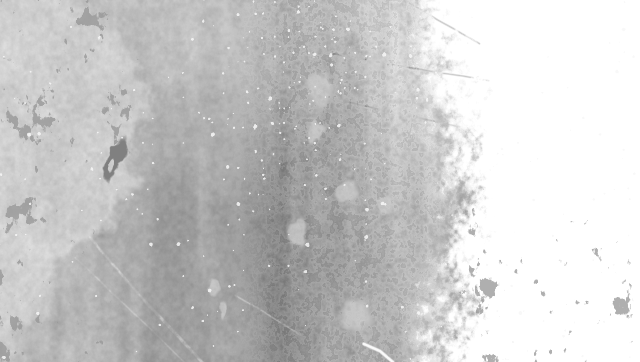
This texture is drawn by a Shadertoy shader. Its source:

```glsl
// Weathered grey plaster that wears away to bare white on the right.
// Broad tone fields set the layout; value noise adds grain, streaks and flecks,
// and soft ellipses and line segments place the chips, stains and scratches.

const float PALE_TONE = 0.80;      // upper left coat
const float LOW_TONE = 0.62;       // middle, towards the bottom
const float HIGH_TONE = 0.735;     // middle, towards the top
const float STAIN_TONE = 0.50;
const float FADE_WIDTH = 0.10;     // softness of the worn white border
const float GRAIN_AMOUNT = 0.13;
const float STREAK_AMOUNT = 0.08;
const float SPECK_CELLS = 42.0;    // specks per canvas height

// Centre and radii, in canvas heights
const vec4 CHIPS[9] = vec4[9](
    vec4(0.882, 0.760, 0.036, 0.050), vec4(0.823, 0.355, 0.030, 0.042),
    vec4(0.980, 0.130, 0.042, 0.046), vec4(1.030, 0.827, 0.020, 0.028),
    vec4(0.956, 0.470, 0.028, 0.026), vec4(0.587, 0.205, 0.020, 0.028),
    vec4(0.612, 0.140, 0.012, 0.026), vec4(0.870, 0.635, 0.028, 0.030),
    vec4(1.065, 0.430, 0.026, 0.022));

const vec4 STAINS[9] = vec4[9](
    vec4(0.330, 0.700, 0.040, 0.100), vec4(0.090, 0.670, 0.110, 0.075),
    vec4(0.050, 0.440, 0.050, 0.075), vec4(0.250, 0.930, 0.060, 0.050),
    vec4(0.020, 0.120, 0.050, 0.120), vec4(1.366, 0.198, 0.032, 0.028),
    vec4(1.355, 0.010, 0.045, 0.030), vec4(1.715, 0.160, 0.032, 0.055),
    vec4(1.310, 0.320, 0.040, 0.160));

float hash(vec2 p) {
    vec3 q = fract(vec3(p.xyx) * 0.1031);
    q += dot(q, q.yzx + 33.33);
    return fract((q.x + q.y) * q.z);
}

float noise(vec2 p) {
    vec2 i = floor(p), f = fract(p);
    f = f * f * (3.0 - 2.0 * f);
    return mix(mix(hash(i), hash(i + vec2(1, 0)), f.x),
               mix(hash(i + vec2(0, 1)), hash(i + vec2(1, 1)), f.x), f.y);
}

float fbm(vec2 p) {
    float sum = 0.0, amp = 0.533;
    for (int k = 0; k < 4; k++) {
        sum += amp * noise(p);
        p = mat2(1.6, 1.2, -1.2, 1.6) * p + 17.3;
        amp *= 0.5;
    }
    return sum;
}

float glow(vec2 p, vec2 centre, vec2 radii) {
    vec2 q = (p - centre) / radii;
    return exp(-dot(q, q));
}

float scratch(vec2 p, vec2 a, vec2 b, float width) {
    vec2 d = b - a;
    float t = clamp(dot(p - a, d) / dot(d, d), 0.0, 1.0);
    float aa = 1.0 / iResolution.y;
    return 1.0 - smoothstep(width - aa, width + aa, length(p - a - d * t));
}

// Small bright chips, one candidate per grid cell
float specks(vec2 p, float cells, float chance) {
    vec2 id = floor(p * cells), f = fract(p * cells);
    vec2 centre = 0.3 + 0.4 * vec2(hash(id + 3.1), hash(id + 8.7));
    float radius = mix(0.08, 0.24, hash(id + 5.9));
    float aa = cells / iResolution.y;
    float dist = length(f - centre) + 0.12 * (noise(p * cells * 5.0) - 0.5);
    return step(hash(id), chance) * (1.0 - smoothstep(radius - aa * 0.5, radius + aa * 0.5, dist));
}

void mainImage(out vec4 fragColor, in vec2 fragCoord) {
    vec2 p = fragCoord / iResolution.y;
    float broad = fbm(p * 7.0) - 0.5;
    float medium = fbm(p * 28.0 + 40.0) - 0.5;
    float fine = fbm(p * vec2(85.0, 75.0) + 90.0) - 0.5;
    vec2 warped = p + 0.035 * vec2(medium, fbm(p * 28.0 + 71.0) - 0.5);

    // Broad tones: middle, lower left, pale upper left, lighter right
    float tone = mix(LOW_TONE, HIGH_TONE, smoothstep(0.25, 1.0, p.y));
    tone += 0.09 * (1.0 - smoothstep(0.08, 0.48, p.x - 0.25 * (0.3 - p.y)));
    float paleEdge = 0.38 - 1.2 * max(p.y - 0.86, 0.0) - 0.75 * max(0.5 - p.y, 0.0);
    float pale = 1.0 - smoothstep(-0.025, 0.025, p.x - paleEdge + 0.16 * broad + 0.08 * medium);
    tone = mix(tone, PALE_TONE, pale);
    tone += 0.13 * smoothstep(0.78, 1.2, p.x);

    // Vertical streaks and rough grain, strongest around the centre
    float rough = smoothstep(0.6, 0.8, p.x);
    float streak = noise(vec2(p.x * 32.0, p.y * 2.5)) - 0.5;
    tone += STREAK_AMOUNT * streak * (1.0 - 0.7 * pale) + 0.08 * broad;
    float columns = glow(p, vec2(0.78, 0.48), vec2(0.045, 0.42))
                  + 0.8 * glow(p, vec2(0.92, 0.55), vec2(0.05, 0.36));
    tone -= columns * (0.045 + 0.22 * max(medium, 0.0));
    tone += GRAIN_AMOUNT * (fine + 0.5 * medium) * (0.75 + rough);
    tone -= 0.12 * rough * smoothstep(0.04, 0.2, fine + 0.5 * medium);

    // Pale chips with ragged rims
    float chip = 0.0;
    for (int k = 0; k < 9; k++) {
        float r = length((warped - CHIPS[k].xy) / CHIPS[k].zw);
        chip = max(chip, 1.0 - smoothstep(0.65, 1.15, r + 0.5 * fine));
    }
    tone = mix(tone, 0.80 + 0.08 * fine, 0.75 * chip);

    // Worn white border
    float border = 1.30 - 0.35 * (p.y - 0.42) * (p.y - 0.42);
    float wear = p.x - border + 0.12 * broad + 0.16 * medium + 0.16 * fine;
    tone = mix(tone, 1.0, smoothstep(-FADE_WIDTH, 0.4 * FADE_WIDTH, wear));

    // Clustered dark flecks and the large stain with its light core
    float density = 0.30 * (1.0 - smoothstep(0.25, 0.4, p.x));
    density += 0.32 * smoothstep(1.25, 1.35, p.x) * (1.0 - smoothstep(0.3, 0.55, p.y));
    for (int k = 0; k < 9; k++) density += 0.75 * glow(p, STAINS[k].xy, STAINS[k].zw);
    float flecks = smoothstep(0.0, 0.09, fbm(p * vec2(50.0, 36.0) + 11.0) - 0.88 + 0.4 * min(density, 1.0));
    tone = mix(tone, STAIN_TONE + 0.08, 0.75 * flecks);
    vec2 q = warped - vec2(0.318, 0.562);
    q.x -= 0.3 * q.y;
    float stain = 1.0 - smoothstep(0.85, 1.1, length(q / vec2(0.028, 0.066)));
    float core = 1.0 - smoothstep(0.7, 1.2, length((warped - vec2(0.311, 0.543)) / vec2(0.010, 0.022)));
    tone = mix(tone, STAIN_TONE, stain * (1.0 - core));

    // Light and dark scratches, broken up by noise
    float broken = smoothstep(-0.15, 0.15, medium + 0.5 * fine);
    vec2 s = p + 0.006 * broad;
    float light = scratch(s, vec2(0.25, 0.345), vec2(0.40, 0.17), 0.003);
    light = max(light, scratch(s, vec2(0.40, 0.17), vec2(0.56, 0.0), 0.004));
    light = max(light, 0.6 * scratch(s, vec2(0.21, 0.29), vec2(0.51, 0.0), 0.002));
    light = max(light, scratch(s, vec2(0.65, 0.185), vec2(0.83, 0.075), 0.002));
    tone += 0.13 * light * (0.35 + 0.65 * broken);
    float arc = max(scratch(p, vec2(1.005, 0.050), vec2(1.05, 0.030), 0.004),
                    scratch(p, vec2(1.05, 0.030), vec2(1.085, 0.0), 0.004));
    tone = mix(tone, 0.98, arc);
    float dark = scratch(s, vec2(1.115, 1.0), vec2(1.325, 0.88), 0.002);
    dark = max(dark, scratch(s, vec2(0.92, 0.85), vec2(1.35, 0.778), 0.002));
    dark = max(dark, 0.6 * scratch(s, vec2(0.95, 0.72), vec2(1.27, 0.65), 0.002));
    tone -= 0.22 * dark * broken;

    // Bright specks, denser in the upper centre
    float chance = 0.012 + 0.11 * glow(p, vec2(0.78, 0.75), vec2(0.22, 0.30));
    float bright = max(specks(p, SPECK_CELLS, chance), specks(p + 5.3, SPECK_CELLS * 1.7, chance));
    tone = mix(tone, 0.97, 0.85 * bright);

    fragColor = vec4(vec3(clamp(tone, 0.0, 1.0)), 1.0);
}
```
